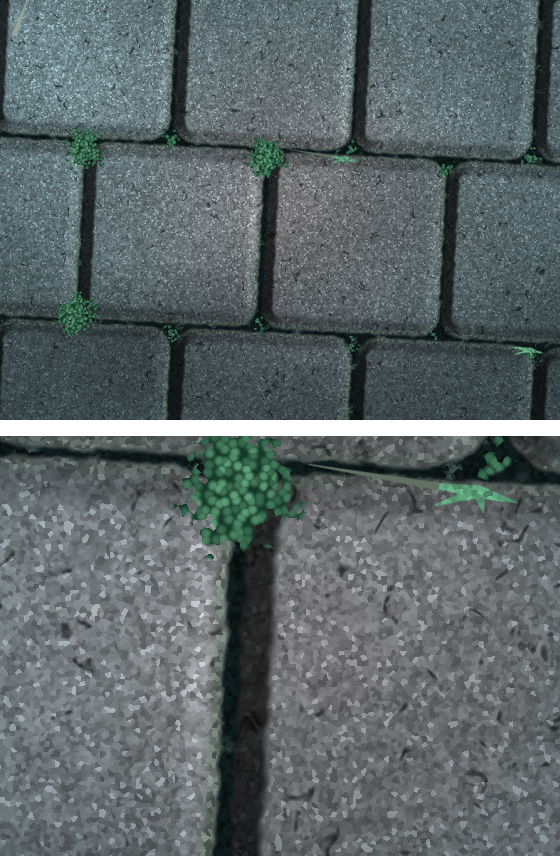
Top, the full canvas; bottom, a detail of the centre.
Give the GLSL for this texture, as a WebGL 2 fragment shader.

```glsl
#version 300 es
// Weathered grey concrete pavers in staggered rows, with moss and grass in the joints.
precision highp float;
uniform vec2 u_resolution;
out vec4 outColor;

// Layout: lengths below PITCH are in paver units, PITCH is in canvas heights
const float PITCH = 0.432;
const float TILT = 0.053;
const float TOP_OFFSET = 0.111;
const float ROW_DRIFT = 0.035;
const float HALF_SIZE = 0.489;
const float CORNER = 0.12;
const float BEVEL = 0.09;
const float SHADOW_WIDTH = 0.055;
const float MOSS_RADIUS = 0.09;
const float SPRIG_RADIUS = 0.03;
const float GRAIN = 0.36;

const vec3 STONE_COOL = vec3(0.82, 1.0, 1.04);
const vec3 STONE_WARM = vec3(0.98, 0.98, 1.0);
const vec3 SOIL = vec3(0.045, 0.085, 0.09);
const vec3 CRUST = vec3(0.38, 0.44, 0.39);
const vec3 MOSS_DARK = vec3(0.08, 0.22, 0.16);
const vec3 MOSS_LIGHT = vec3(0.38, 0.64, 0.48);
const vec3 GRASS = vec3(0.38, 0.66, 0.50);
const vec3 STRAW = vec3(0.60, 0.64, 0.60);

vec2 hash2(vec2 p) {
    vec3 a = fract(p.xyx * vec3(0.1031, 0.1030, 0.0973));
    a += dot(a, a.yzx + 33.33);
    return fract((a.xx + a.yz) * a.zy);
}

// Cellular noise: x = distance to the nearest point, y = its random value
vec2 cellular(vec2 p) {
    vec2 base = floor(p), best = vec2(9.0, 0.0);
    for (int j = -1; j <= 1; j++)
    for (int i = -1; i <= 1; i++) {
        vec2 cell = base + vec2(i, j);
        float d = distance(p, cell + hash2(cell));
        if (d < best.x) best = vec2(d, hash2(cell + 71.0).x);
    }
    return best;
}

float waves(vec2 p) {
    return (sin(p.x + 1.7 * sin(p.y * 0.8)) + sin(p.y * 1.3 + 2.1 * sin(p.x * 0.7))) * 0.5;
}

float glow(vec2 p, vec2 center, float tightness) {
    vec2 d = p - center;
    return exp(-dot(d, d) * tightness);
}

// Distance to a blade that tapers to a point at b
float blade(vec2 p, vec2 a, vec2 b, float width) {
    vec2 pa = p - a, ba = b - a;
    float t = clamp(dot(pa, ba) / dot(ba, ba), 0.0, 1.0);
    return length(pa - ba * t) - width * (1.0 - 0.85 * t);
}

float rowShift(float row) {
    return 0.5 * mod(row, 2.0) + ROW_DRIFT * row - 0.016;
}

void main() {
    vec2 p = gl_FragCoord.xy / u_resolution.y;
    vec2 down = vec2(p.x, 1.0 - p.y);
    vec2 q = vec2(down.x + TILT * down.y, down.y - TILT * down.x + TOP_OFFSET) / PITCH;
    float aa = 1.0 / (u_resolution.y * PITCH);

    // Paver shape with slightly chipped edges
    float row = floor(q.y);
    float along = q.x - rowShift(row);
    vec2 id = vec2(floor(along), row);
    vec2 local = vec2(along, q.y) - id - 0.5 + (hash2(id + 9.0) - 0.5) * 0.008;
    vec2 inner = abs(local) - HALF_SIZE + CORNER;
    float edge = length(max(inner, 0.0)) + min(max(inner.x, inner.y), 0.0) - CORNER;
    vec2 fine = cellular(p * 250.0);
    vec2 coarse = cellular(p * 120.0 + 40.0);
    edge += 0.003 * waves(q * 31.0) + 0.003 * waves(q * 90.0) + 0.006 * (fine.y - 0.5);
    vec2 normal = normalize(max(inner, 0.0) + 1e-5) * sign(local);
    if (max(inner.x, inner.y) < 0.0) normal = vec2(0.0);

    // Broad dappled daylight, less cool toward the middle
    float warmth = glow(p, vec2(0.70, 0.50), 8.0);
    float light = 0.36 + 0.17 * glow(p, vec2(0.16, 0.83), 9.0) + 0.11 * warmth
        + 0.08 * glow(p, vec2(1.05, 0.88), 8.0) + 0.03 * waves(p * vec2(7.0, 11.0));
    light *= mix(0.76, 1.0, smoothstep(0.05, 0.42, p.y));
    light *= 0.95 + 0.1 * hash2(id + 3.0).x;

    // Gritty face: grains, bright flecks and a few uneven pits
    vec2 wobble = 0.35 * vec2(waves(p * 150.0), waves(p.yx * 170.0));
    vec2 pit = cellular(p * vec2(40.0, 34.0) + wobble + 13.0);
    float grain = GRAIN * (fine.y - 0.5 + 0.55 * (coarse.y - 0.5)) + 0.22 * step(0.93, fine.y);
    float hollow = step(0.72, pit.y) * (1.0 - smoothstep(0.03, 0.22, pit.x));
    light *= (1.0 + grain) * (1.0 - 0.5 * hollow);

    // Bevel: shaded at left, lit at right, dull above and below
    float slope = smoothstep(-BEVEL, -BEVEL * 0.6, edge);
    float shadow = smoothstep(-SHADOW_WIDTH - 0.012, -SHADOW_WIDTH + 0.008, edge);
    light *= 1.0 + slope * (0.16 * max(normal.x, 0.0) - 0.24 * abs(normal.y));
    light *= 1.0 - 0.7 * shadow * max(-normal.x, 0.0);
    vec3 color = light * mix(STONE_COOL, STONE_WARM, warmth);
    float rim = smoothstep(-0.035, -0.012, edge) * max(normal.x, 0.6 * abs(normal.y));
    color = mix(color, CRUST * (0.55 + 0.7 * fine.y), rim * 0.65);
    float rubble = smoothstep(0.35, 0.9, waves(q * 40.0)) * fine.y;
    vec3 soil = SOIL * (0.6 + 0.8 * fine.y) + CRUST * 0.45 * rubble;
    color = mix(color, soil, smoothstep(-0.004 - aa, 0.004 + aa, edge));

    // Moss and grass where the upright joints meet the rows, thinning to the lower right
    vec2 leaf = cellular(q * 62.0);
    float moss = 9.0, grass = 9.0;
    for (int k = -1; k <= 1; k++)
    for (int end = 0; end <= 1; end++) {
        float r = row + float(k), side = float(end);
        float column = round(q.x - rowShift(r));
        vec2 d = q - vec2(column + rowShift(r), r + side);
        float odd = mod(r, 2.0);
        float lush = odd * (1.0 - smoothstep(1.1, 1.6, column + 0.8 * side));
        float radius = mix(SPRIG_RADIUS * hash2(vec2(column, r + side)).x, MOSS_RADIUS, lush);
        moss = min(moss, length((d - vec2(-0.01, 0.05 - 0.08 * side)) * vec2(1.0, 0.9)) - radius);
        bool tuft = odd < 0.5 && column == 2.0 + 0.5 * r && side == 1.0 - 0.5 * r;
        for (int b = 0; tuft && b < 4; b++) {
            float turn = 0.5 + float(b) * 0.95;
            vec2 tip = vec2(cos(turn), 0.4 * sin(turn)) * (0.08 + 0.012 * float(b));
            grass = min(grass, blade(d, vec2(-0.03, 0.03), tip + vec2(-0.03, 0.03), 0.012));
        }
    }
    moss += 0.012 * waves(q * 37.0) + 0.08 * (leaf.y - 0.5);
    float cover = 1.0 - smoothstep(-0.006, 0.006, moss);
    float leafLight = (1.0 - smoothstep(0.2, 0.85, leaf.x)) * (0.4 + 0.6 * leaf.y);
    color = mix(color, mix(MOSS_DARK, MOSS_LIGHT, leafLight), cover);
    color = mix(color, GRASS * (0.75 + 0.4 * fine.y), 1.0 - smoothstep(-aa, aa, grass));

    // A straw and a twig
    float straw = blade(down, vec2(0.035, 0.08), vec2(0.069, -0.01), 0.006);
    float twig = blade(down, vec2(0.79, 0.373), vec2(0.69, 0.356), 0.003);
    float soft = aa * PITCH;
    color = mix(color, STRAW, 1.0 - smoothstep(-soft, soft, straw));
    color = mix(color, CRUST, 1.0 - smoothstep(-soft, soft, twig));
    outColor = vec4(clamp(color, 0.0, 1.0), 1.0);
}
```
